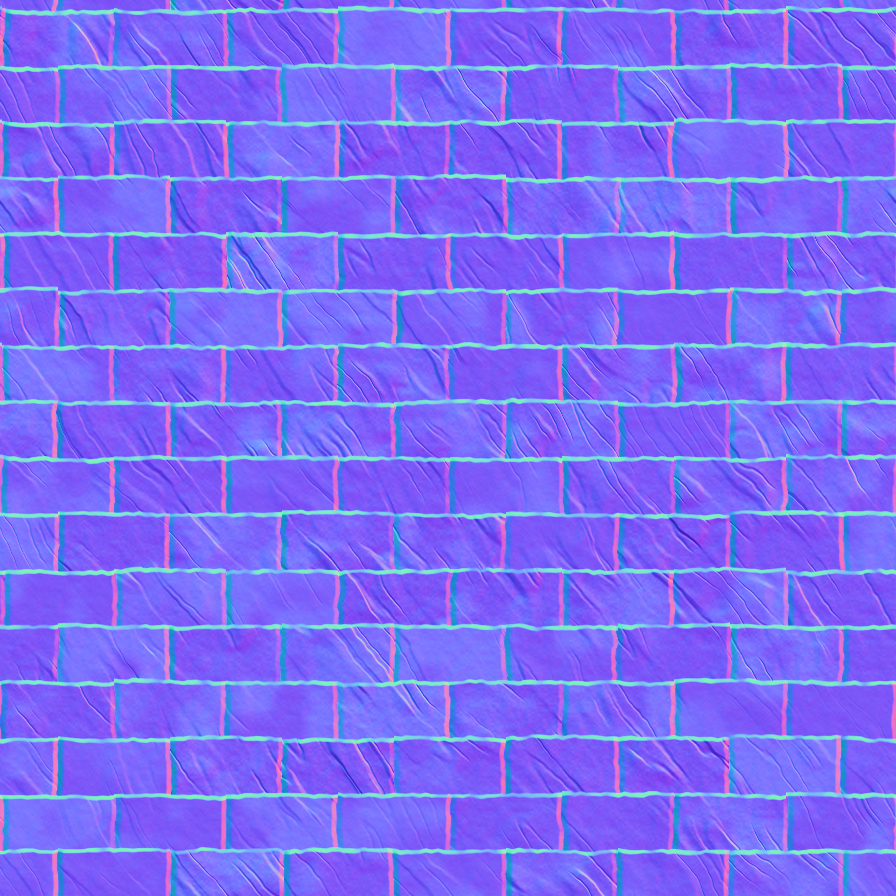
Give the GLSL for this texture map, as a three.js fragment shader.

```glsl
varying vec2 vUv;

float hash(vec2 p) {
  vec3 q = fract(p.xyx * 0.1031);
  q += dot(q, q.yzx + 33.33);
  return fract((q.x + q.y) * q.z);
}

// Value noise that wraps after a whole number of cells
float noise(vec2 p, vec2 period) {
  vec2 i = floor(p), f = fract(p);
  f = f * f * (3.0 - 2.0 * f);
  vec2 a = mod(i, period), b = mod(i + 1.0, period);
  return mix(mix(hash(a), hash(vec2(b.x, a.y)), f.x),
             mix(hash(vec2(a.x, b.y)), hash(b), f.x), f.y);
}

float noise(vec2 p) {
  return noise(p, vec2(512.0));
}

// Height of the split slate, with clefts and veins along a steep diagonal
float relief(vec2 s, float angle, float rough) {
  vec2 across = vec2(cos(angle), sin(angle));
  vec2 d = vec2(dot(s, across), dot(s, vec2(-across.y, across.x)));
  d.x += 0.16 * noise(s * 1.7) + 0.035 * noise(s * 7.0);
  float cleft = noise(d * vec2(2.6, 0.35));
  float vein = noise(d * vec2(4.5, 0.45) + 31.0);
  float mask = smoothstep(0.3, 0.7, noise(s * 1.6 + 70.0));
  float h = 0.034 * smoothstep(0.42, 0.56, cleft) * (0.25 + mask);
  h -= 0.022 * smoothstep(0.08, 0.0, abs(vein - 0.5)) * mask;
  h += 0.02 * noise(d * vec2(7.0, 1.2) + 90.0) * mask;
  h *= rough;

  // Fine grain
  float amplitude = 0.015, frequency = 5.0;
  for (int i = 0; i < 3; i++) {
    h += amplitude * (0.35 + 0.65 * rough) * noise(s * frequency + 13.0);
    amplitude *= 0.48;
    frequency *= 2.2;
  }
  return h;
}

void main() {
  vec2 grid = vec2(8.0, 16.0);
  vec2 raw = vUv * grid + vec2(-0.022, 0.167);
  vec2 p = raw;

  // Uneven top edge of each course, stepping and leaning from slate to slate
  float line = floor(raw.y + 0.5);
  float along = raw.x + 0.5 * mod(line, 2.0);
  vec2 topId = mod(vec2(floor(along), line), grid);
  p.y += 0.05 * (hash(topId + 40.0) - 0.5);
  p.y += 0.07 * (hash(topId + 29.0) - 0.5) * (fract(along) - 0.5);
  p.y += 0.045 * (noise(vec2(raw.x * 5.0, line), vec2(40.0, 16.0)) - 0.5);
  p.y += 0.03 * (noise(vec2(raw.x * 18.0, line), vec2(144.0, 16.0)) - 0.5);
  float row = floor(p.y);

  // Staggered joints, slightly crooked
  float stagger = 0.5 * mod(row + 1.0, 2.0);
  p.x += stagger;
  float joint = floor(p.x + 0.5);
  vec2 jointId = mod(vec2(joint, row), grid);
  p.x += 0.03 * (hash(jointId + 80.0) - 0.5);
  p.x += 0.02 * (noise(vec2(raw.y * 3.0, joint), vec2(48.0, 8.0)) - 0.5);
  p.x += 0.015 * (noise(vec2(raw.y * 9.0, joint), vec2(144.0, 8.0)) - 0.5);

  // Slate surface, seeded by its wrapped cell
  vec2 cell = vec2(floor(p.x), row);
  vec2 id = mod(cell, grid);
  vec2 local = (raw + vec2(stagger, 0.0) - cell) * vec2(2.0, 1.0);
  vec2 s = local + 5.0 + 60.0 * vec2(hash(id + 11.0), hash(id + 23.0));
  float rough = mix(0.2, 1.1, hash(id + 37.0));
  float angle = mix(0.45, 0.8, hash(id + 53.0));
  float h = relief(s, angle, rough);
  vec2 rise = vec2(relief(s + vec2(0.03, 0.0), angle, rough),
                   relief(s + vec2(0.0, 0.03), angle, rough)) - h;
  float lift = 0.5 * hash(id + 67.0) + 0.5 * noise(s * 1.8);
  vec2 slope = vec2(-0.03, mix(-0.34, -0.08, smoothstep(0.4, 0.75, lift))) - rise / 0.03;

  // Bevels on both sides of a joint
  float e = 2.0 * (p.x - joint);
  float rightBevel = smoothstep(-0.1, -0.05, e) * smoothstep(0.025, -0.025, e);
  float leftBevel = smoothstep(-0.02, 0.03, e) * smoothstep(0.14, 0.05, e);
  float wear = 0.6 + 0.8 * noise(s * 6.0);
  slope += vec2(1.5, 0.1) * rightBevel * wear * mix(0.4, 1.15, hash(jointId + 97.0));
  slope += vec2(-1.1, 0.4) * leftBevel * wear * mix(0.5, 1.15, hash(jointId + 113.0));

  // Bevel along the top of each course
  float d = p.y - line;
  float thin = 0.03 * noise(vec2(raw.x * 7.0, line + 5.0), vec2(56.0, 16.0));
  float topBevel = smoothstep(-0.095, -0.045, d - thin) * smoothstep(0.025, -0.015, d);
  float steep = mix(0.3, 2.4, noise(vec2(raw.x * 10.0, line), vec2(80.0, 16.0)));
  slope = mix(slope, vec2(0.4 * slope.x - 0.05, steep), topBevel);

  vec3 normal = normalize(vec3(slope, 1.0));
  gl_FragColor = vec4(0.5 + 0.5 * normal, 1.0);
}
```
